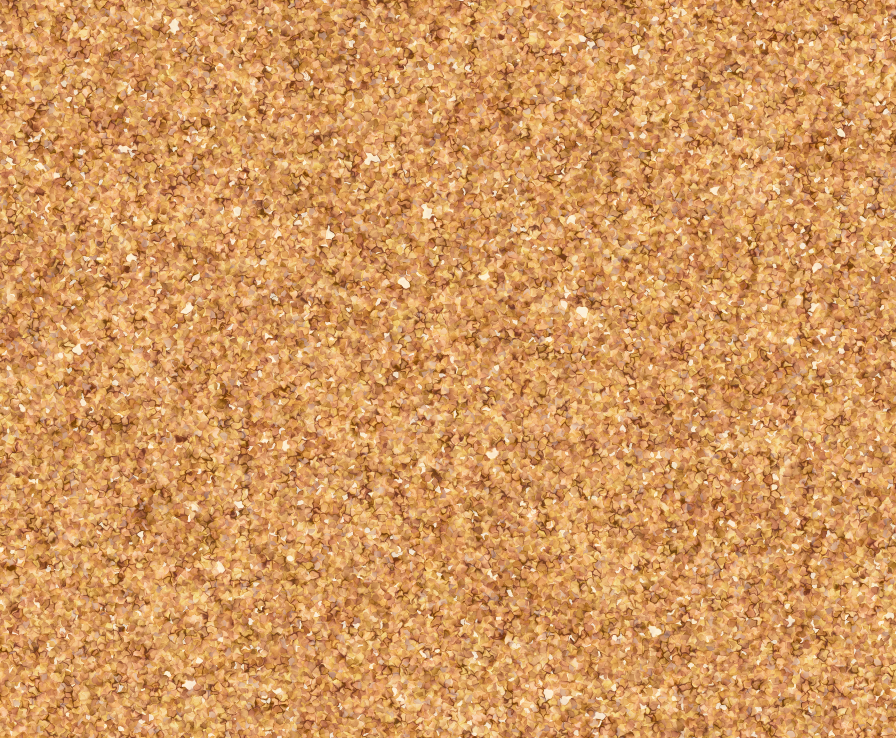
Reproduce this texture procedurally as a Shadertoy shader.

```glsl
// Packed golden glitter: two sizes of angular flakes from a stretched, weighted
// cell pattern, with tilted facets, thin broken cracks, soft mottling and rare
// white glints. Four samples per pixel smooth the edges.

struct Flake {
    vec3 id;     // random values of the flake
    float gap;   // distance measure to the next flake
    float tilt;  // slope of light across the facet
};

vec3 hash3(vec2 p) {
    vec3 q = fract(p.xyx * vec3(0.1031, 0.1030, 0.0973));
    q += dot(q, q.yxz + 33.33);
    return fract((q.xxy + q.yzz) * q.zyx);
}

vec2 direction(float turn) {
    return vec2(cos(6.2832 * turn), sin(6.2832 * turn));
}

float gradientNoise(vec2 p) {
    vec2 i = floor(p), f = fract(p);
    vec2 u = f * f * f * (f * (f * 6.0 - 15.0) + 10.0);
    vec2 e = vec2(0.0, 1.0);
    float a = dot(direction(hash3(i).x), f);
    float b = dot(direction(hash3(i + e.yx).x), f - e.yx);
    float c = dot(direction(hash3(i + e.xy).x), f - e.xy);
    float d = dot(direction(hash3(i + e.yy).x), f - e.yy);
    return mix(mix(a, b, u.x), mix(c, d, u.x), u.y);
}

// Nearest flake, each measured in its own turned and stretched frame
Flake findFlake(vec2 p) {
    vec2 cell = floor(p);
    float nearest = 9.0, second = 9.0;
    Flake flake;
    for (int y = -1; y <= 1; y++)
    for (int x = -1; x <= 1; x++) {
        vec2 corner = cell + vec2(x, y);
        vec3 place = hash3(corner), id = hash3(corner + 71.7);
        vec2 r = p - corner - 0.05 - 0.9 * place.xy;
        vec2 axis = direction(place.z);
        vec2 q = abs(vec2(dot(r, axis), dot(r, vec2(-axis.y, axis.x))));
        q *= vec2(0.8, 1.2);
        float d = mix(max(q.x, q.y), length(q), 0.5) - 0.25 * id.z;
        if (d < nearest) {
            second = nearest;
            nearest = d;
            flake.id = id;
            flake.tilt = dot(r, direction(id.y * 7.0));
        } else {
            second = min(second, d);
        }
    }
    flake.gap = second - nearest;
    return flake;
}

// Brown shadow through amber and gold to pale cream
vec3 goldRamp(float t) {
    vec3 c = mix(vec3(0.45, 0.24, 0.09), vec3(0.71, 0.44, 0.22), clamp((t + 0.3) / 0.45, 0.0, 1.0));
    c = mix(c, vec3(0.79, 0.53, 0.30), clamp((t - 0.15) / 0.17, 0.0, 1.0));
    c = mix(c, vec3(0.87, 0.62, 0.36), clamp((t - 0.32) / 0.20, 0.0, 1.0));
    c = mix(c, vec3(0.95, 0.74, 0.45), clamp((t - 0.52) / 0.24, 0.0, 1.0));
    return mix(c, vec3(0.97, 0.85, 0.64), clamp((t - 0.76) / 0.30, 0.0, 1.0));
}

vec3 glitter(vec2 p) {
    // Ragged outlines
    vec2 ragged = p + 0.005 * vec2(gradientNoise(p * 140.0), gradientNoise(p * 140.0 + 47.3));
    Flake large = findFlake(ragged * 92.0);
    Flake small = findFlake(ragged * 185.0 + 19.4);

    // Tone from flakes, facets and mottling
    float mottle = 0.15 * gradientNoise(p * 8.0 + 3.1) + 0.24 * gradientNoise(p * 34.0);
    float tone = 0.57 + mottle;
    tone += 0.36 * (large.id.x - 0.5) + 0.50 * (small.id.x - 0.5);
    tone += 0.32 * large.tilt + 0.25 * small.tilt;

    // Thin cracks, broken into short dark runs
    float crack = smoothstep(-0.05, 0.35, gradientNoise(p * 42.0 + 8.6));
    tone -= (0.10 + 0.68 * crack) * (1.0 - smoothstep(0.0, 0.24, large.gap));
    tone -= 0.12 * (1.0 - smoothstep(0.0, 0.25, small.gap));

    // Yellow, rosy and silvery tints
    vec3 color = goldRamp(tone);
    color += (small.id.z - 0.5) * vec3(0.0, -0.02, 0.15);
    color += (large.id.y - 0.5) * vec3(0.02, -0.05, -0.03);
    color = mix(color, vec3(0.80, 0.72, 0.67), 0.4 * step(0.97, small.id.z));

    // Glints
    float glint = step(0.972, small.id.y) * smoothstep(0.0, 0.15, small.gap);
    glint = max(glint, step(0.996, large.id.x) * smoothstep(0.0, 0.2, large.gap));
    return mix(color, vec3(1.0, 0.97, 0.89), 0.8 * glint);
}

void mainImage(out vec4 fragColor, in vec2 fragCoord) {
    vec3 sum = vec3(0.0);
    for (int k = 0; k < 4; k++) {
        vec2 offset = vec2(k % 2, k / 2) * 0.5 - 0.25;
        sum += glitter((fragCoord + offset) / iResolution.y);
    }
    fragColor = vec4(clamp(sum / 4.0, 0.0, 1.0), 1.0);
}
```
